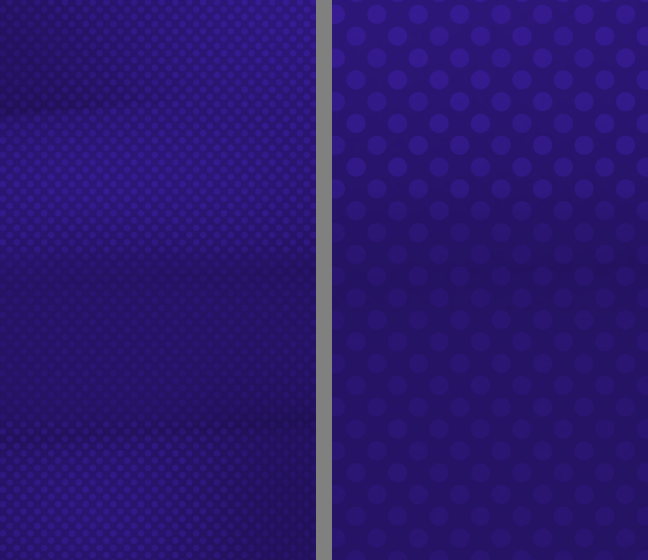
Left: the whole. Right: its middle third, enlarged.
A Shadertoy shader for this pattern:

```glsl
// Indigo cloth with a staggered grid of small round dots, lighter than the ground.
// Two offset lattices give the dots; soft glows and sloping creases shade the cloth,
// and the dot contrast drops in a middle band and in the lower right corner.

const vec2 PERIOD = vec2(0.02467, 0.02598);  // dot lattice, in canvas heights
const vec2 ANCHOR = vec2(0.2148, 0.5542);    // centre of one dot
const float DOT_RADIUS = 0.0057;
const vec3 INDIGO = vec3(0.368, 0.186, 1.0); // tint per unit of blue

float hash(vec2 p) {
    return fract(sin(dot(p, vec2(127.1, 311.7))) * 43758.55);
}

float valueNoise(vec2 p) {
    vec2 i = floor(p), f = fract(p);
    f = f * f * (3.0 - 2.0 * f);
    return mix(mix(hash(i), hash(i + vec2(1, 0)), f.x),
               mix(hash(i + vec2(0, 1)), hash(i + vec2(1, 1)), f.x), f.y);
}

// x: coverage of the nearest dot in one lattice, y: its random tone
vec2 dotLattice(vec2 p, vec2 offset, float radius, float blur) {
    vec2 q = (p - ANCHOR) / PERIOD + offset;
    vec2 cell = floor(q + 0.5);
    float d = length((q - cell) * PERIOD) - radius;
    return vec2(1.0 - smoothstep(-blur, blur, d), hash(cell + offset * 7.0));
}

float glow(vec2 uv, vec2 centre, vec2 size) {
    vec2 d = (uv - centre) / size;
    return exp(-dot(d, d));
}

// Shadow that is deepest on a sloping line and fades at its own rate on each side
float crease(vec2 uv, float height, float slope, float above, float below) {
    float d = uv.y - height - slope * uv.x;
    return d > 0.0 ? exp(-d / above) : exp(d / below);
}

// Brightness of the ground between the dots
float clothShade(vec2 uv) {
    float shade = 0.400;
    shade += 0.085 * glow(uv, vec2(1.0, 1.0), vec2(0.7, 0.22));
    shade += 0.065 * glow(uv, vec2(0.35, 0.68), vec2(0.8, 0.13));
    shade += 0.045 * glow(uv, vec2(0.3, 0.08), vec2(0.3, 0.13));
    shade -= 0.045 * glow(uv, vec2(1.0, 0.1), vec2(0.35, 0.2));
    shade -= 0.030 * glow(uv, vec2(0.0, 0.9), vec2(0.3, 0.12));
    shade -= 0.070 * crease(uv, 0.797, 0.045, 0.05, 0.006) * (1.0 - smoothstep(0.15, 0.7, uv.x));
    shade -= 0.035 * crease(uv, 0.490, 0.030, 0.03, 0.04) * mix(0.5, 1.0, uv.x);
    shade -= 0.045 * crease(uv, 0.212, 0.035, 0.04, 0.018);
    return shade + 0.012 * (valueNoise(uv * vec2(4.0, 9.0)) - 0.5);
}

// How much brighter the dots are than the ground
float dotContrast(vec2 uv) {
    float band = smoothstep(0.242, 0.256, uv.y) * (1.0 - smoothstep(0.535, 0.560, uv.y));
    float corner = smoothstep(0.65, 0.9, uv.x) * (1.0 - smoothstep(0.22, 0.30, uv.y));
    float topLeft = glow(uv, vec2(0.0, 0.9), vec2(0.3, 0.12));
    return mix(0.095, 0.050, band) * (1.0 - 0.5 * corner) * (1.0 - 0.4 * topLeft);
}

void mainImage(out vec4 fragColor, in vec2 fragCoord) {
    vec2 uv = fragCoord / iResolution.xy;
    vec2 p = fragCoord / iResolution.y;
    float blur = 0.8 / iResolution.y;

    // Staggered dots with slight differences in tone
    vec2 even = dotLattice(p, vec2(0.0), DOT_RADIUS, blur);
    vec2 odd = dotLattice(p, vec2(0.5), DOT_RADIUS, blur);
    float dots = even.x * mix(0.9, 1.1, even.y) + odd.x * mix(0.9, 1.1, odd.y);

    // Faint upright ribs in the lower right
    float ribMask = smoothstep(0.74, 0.84, uv.x) * (1.0 - smoothstep(0.25, 0.45, uv.y));
    float ribs = cos(12.5664 * (p.x - ANCHOR.x) / PERIOD.x) * ribMask;

    float shade = clothShade(uv) + dotContrast(uv) * dots + 0.008 * ribs;
    shade += 0.008 * (valueNoise(p * 300.0) - 0.5);
    fragColor = vec4(INDIGO * shade, 1.0);
}
```
